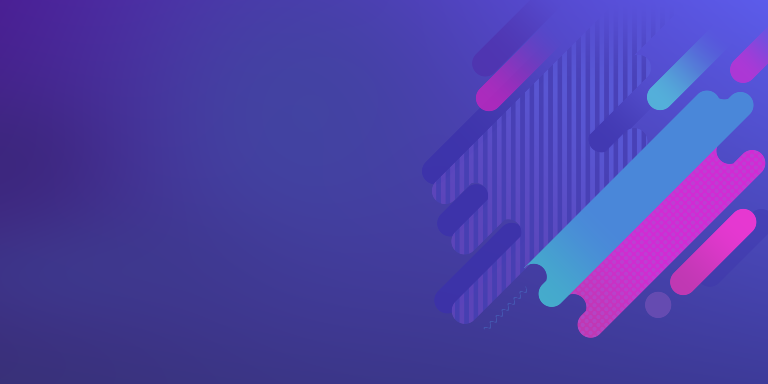
Reproduce this background procedurally as a WebGL 2 fragment shader.

```glsl
#version 300 es
precision highp float;

uniform vec2 u_resolution;
out vec4 fragColor;

// Layout: diagonal lanes, measured in canvas heights
const float LANE_PITCH = 0.0643;
const float LANE_ORIGIN = -0.464;
const float RADIUS = 0.0342;
const float STRIPE_PERIOD = 0.0243;
const float DOT_PERIOD = 0.0145;
const float WAVE_PERIOD = 0.022;
const float WAVE_HEIGHT = 0.0055;

// Backdrop colours
const vec3 BOTTOM_LEFT = vec3(0.22, 0.19, 0.47);
const vec3 BOTTOM_RIGHT = vec3(0.24, 0.23, 0.60);
const vec3 TOP_LEFT = vec3(0.29, 0.12, 0.58);
const vec3 TOP_RIGHT = vec3(0.36, 0.36, 0.92);
const vec3 BLUE_HAZE = vec3(0.255, 0.27, 0.63);
const vec3 LOW_HAZE = vec3(0.24, 0.23, 0.56);
const vec3 PLUM_SHADE = vec3(0.23, 0.15, 0.48);

// Shape colours
const vec3 INDIGO = vec3(0.23, 0.19, 0.67);
const vec3 VIOLET = vec3(0.31, 0.19, 0.68);
const vec3 BODY = vec3(0.28, 0.25, 0.71);
const vec3 STRIPE_LOW = vec3(0.40, 0.28, 0.75);
const vec3 STRIPE_HIGH = vec3(0.37, 0.38, 0.88);
const vec3 TEAL = vec3(0.27, 0.67, 0.80);
const vec3 AZURE = vec3(0.29, 0.53, 0.85);
const vec3 ROSE = vec3(0.75, 0.22, 0.70);
const vec3 MAGENTA = vec3(0.82, 0.17, 0.83);
const vec3 PINK = vec3(0.90, 0.22, 0.82);
const vec3 ORCHID = vec3(0.66, 0.32, 0.82);
const vec3 LILAC = vec3(0.41, 0.30, 0.70);

// Position relative to a lane's start
vec2 inLane(vec2 q, float lane, float start) {
    return q - vec2(start, LANE_ORIGIN - lane * LANE_PITCH);
}

// Bar with round ends
float capsule(vec2 q, float lane, float start, float end) {
    vec2 d = inLane(q, lane, start);
    d.x -= clamp(d.x, 0.0, end - start);
    return length(d) - RADIUS;
}

// Bar with hollow ends
float scooped(vec2 q, float lane, float start, float end) {
    vec2 d = inLane(q, lane, start);
    float len = end - start;
    float box = max(max(-d.x, d.x - len), abs(d.y) - RADIUS);
    float hollow = RADIUS - min(length(d), length(d - vec2(len, 0.0)));
    return max(box, hollow);
}

float cover(float dist) {
    float halfPixel = 0.5 / u_resolution.y;
    return 1.0 - smoothstep(-halfPixel, halfPixel, dist);
}

float glow(vec2 p, vec2 centre, vec2 size) {
    vec2 d = (p - centre) / size;
    return exp(-dot(d, d));
}

vec3 backdrop(vec2 p, vec2 uv) {
    vec3 c = mix(mix(BOTTOM_LEFT, BOTTOM_RIGHT, uv.x), mix(TOP_LEFT, TOP_RIGHT, uv.x), uv.y);
    c = mix(c, BLUE_HAZE, 0.85 * glow(p, vec2(0.78, 0.70), vec2(0.42, 0.45)));
    c = mix(c, LOW_HAZE, 0.7 * glow(p, vec2(0.22, 0.30), vec2(0.45, 0.16)));
    return mix(c, PLUM_SHADE, 0.7 * glow(p, vec2(0.0, 0.58), vec2(0.25, 0.17)));
}

void main() {
    vec2 p = gl_FragCoord.xy / u_resolution.y;
    vec2 q = vec2(p.x + p.y, p.y - p.x) * 0.70711;
    vec3 color = backdrop(p, gl_FragCoord.xy / u_resolution);
    float topFade = 1.0 - smoothstep(0.76, 1.0, p.y);

    // Dark bars behind the striped body
    color = mix(color, VIOLET, 0.75 * cover(capsule(q, -2.5, 1.484, 2.2)) * (1.0 - smoothstep(1.5, 1.75, q.x)));
    color = mix(color, INDIGO, 0.8 * cover(capsule(q, -0.85, 1.193, 2.2)) * (1.0 - smoothstep(1.25, 1.65, q.x)));
    float lowBars = min(capsule(q, 1.08, 1.125, 1.221), capsule(q, 3.2, 0.978, 1.215));
    color = mix(color, INDIGO, 0.8 * cover(lowBars));
    color = mix(color, INDIGO, 0.6 * cover(capsule(q, 3.0, 1.558, 2.0)) * (1.0 - smoothstep(1.56, 1.76, q.x)));

    // Striped body made of joined lanes
    float body = min(capsule(q, 0.0, 1.175, 2.3), scooped(q, 1.0, 1.221, 2.3));
    body = min(body, min(capsule(q, 2.0, 1.118, 1.757), scooped(q, 3.0, 1.215, 1.558)));
    body = min(body, capsule(q, 4.0, 0.991, 1.615));
    float stripe = cover((abs(fract(p.x / STRIPE_PERIOD) - 0.5) - 0.25) * STRIPE_PERIOD);
    vec3 stripeColor = mix(STRIPE_LOW, STRIPE_HIGH, smoothstep(1.1, 1.65, q.x));
    color = mix(color, mix(BODY, stripeColor, 0.8 * stripe), 0.85 * topFade * cover(body));

    // Bars that fade toward the upper right
    color = mix(color, MAGENTA * 0.9, 0.85 * cover(capsule(q, -1.4, 1.427, 2.2)) * (1.0 - smoothstep(1.41, 1.68, q.x)));
    color = mix(color, TEAL + 0.06, 0.9 * cover(capsule(q, 3.47, 1.744, 2.3)) * (1.0 - smoothstep(1.73, 1.98, q.x)));
    color = mix(color, MAGENTA, 0.7 * cover(capsule(q, 5.07, 1.947, 2.4)) * (1.0 - smoothstep(1.94, 2.11, q.x)));

    // Dotted magenta bar
    float dots = cover(length(fract(q / DOT_PERIOD) - 0.5) * DOT_PERIOD - 0.36 * DOT_PERIOD);
    vec3 dotted = mix(mix(ROSE, MAGENTA, smoothstep(1.16, 1.45, q.x)), ORCHID, 0.5 * dots);
    color = mix(color, dotted, cover(min(scooped(q, 7.0, 1.197, 1.773), capsule(q, 8.0, 1.197, 1.792))));

    // Wide teal to azure bar, with a fillet at its upper notch
    float wide = min(scooped(q, 5.0, 1.180, 1.818), capsule(q, 5.0, 1.30, 1.818));
    float fillet = max(scooped(q, 5.0, 1.75, 1.882), inLane(q, 5.0, 0.0).y);
    wide = min(min(wide, max(fillet, 1.815 - q.x)), capsule(q, 6.0, 1.182, 1.877));
    color = mix(color, mix(TEAL, AZURE, smoothstep(1.15, 1.42, q.x)), cover(wide));

    // Pink bar, its shade and the lone disc
    color = mix(color, INDIGO, 0.35 * cover(capsule(q, 9.95, 1.51, 1.70)));
    color = mix(color, mix(ROSE, PINK, smoothstep(1.42, 1.66, q.x)), cover(capsule(q, 9.43, 1.446, 1.667)));
    color = mix(color, LILAC, 0.9 * cover(length(p - vec2(1.714, 0.206)) - RADIUS));

    // Thin wavy line
    float wave = abs(q.y + 0.794 - WAVE_HEIGHT * sin(6.28318 * q.x / WAVE_PERIOD)) - 0.0018;
    wave = max(wave, abs(q.x - 1.07) - 0.077);
    color = mix(color, AZURE, 0.35 * cover(wave));

    fragColor = vec4(color, 1.0);
}
```
